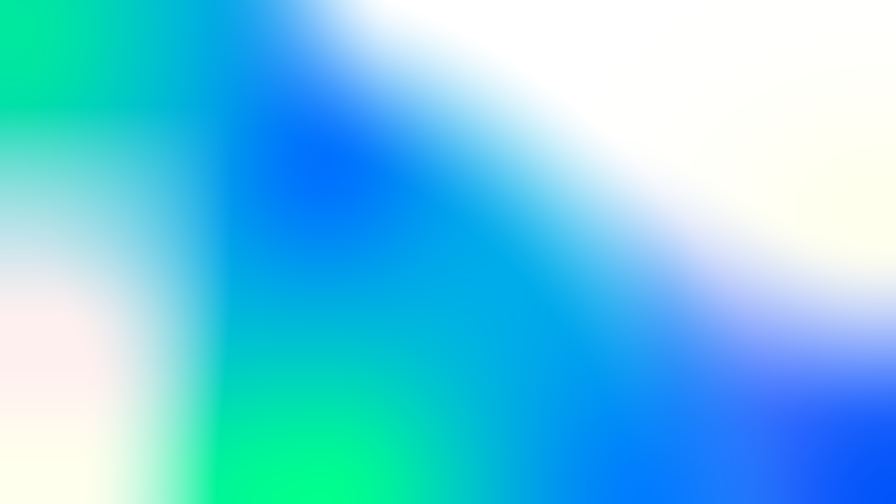
Write a WebGL 2 fragment shader that draws this background.

```glsl
#version 300 es
precision highp float;

uniform vec2 u_resolution;
out vec4 fragColor;

// Vivid colours
const vec3 SKY    = vec3(0.00, 0.68, 0.92);
const vec3 BLUE   = vec3(0.00, 0.44, 1.00);
const vec3 AZURE  = vec3(0.00, 0.48, 1.00);
const vec3 SPRING = vec3(0.00, 1.00, 0.55);
const vec3 MINT   = vec3(0.00, 0.91, 0.62);
const vec3 INDIGO = vec3(0.27, 0.45, 1.00);
const vec3 ROYAL  = vec3(0.00, 0.33, 0.98);

// Pale colours
const vec3 WHITE = vec3(1.0);
const vec3 IVORY = vec3(1.00, 1.00, 0.93);
const vec3 BLUSH = vec3(1.00, 0.94, 0.94);
const vec3 PEARL = vec3(0.92, 0.92, 0.94);

// Places, in units of the canvas height
const vec2 BLUE_SPOT   = vec2(0.64, 0.68);
const vec2 SPRING_SPOT = vec2(0.64, 0.00);
const vec2 AZURE_SPOT  = vec2(1.30, 0.00);
const vec2 MINT_SPOT   = vec2(0.02, 0.95);
const vec2 ROYAL_SPOT  = vec2(1.78, 0.00);
const vec2 IVORY_SPOT  = vec2(1.76, 0.58);
const vec2 ARC_CENTRE  = vec2(0.30, -0.25);
const float ARC_RADIUS = 1.01;
const float HAZE_WIDTH = 0.33;
const float MIST_TOP   = 0.79;
const float MIST_DEPTH = 0.45;

// Soft spot with separate radii below/left and above/right of its centre
float glow(vec2 p, vec2 centre, vec2 lowRadii, vec2 highRadii) {
    vec2 d = (p - centre) / mix(lowRadii, highRadii, step(centre, p));
    return exp(-dot(d, d));
}

// Rises sharply from its edge, then settles gently
float easeOut(float t) {
    float rest = 1.0 - clamp(t, 0.0, 1.0);
    return 1.0 - rest * rest;
}

// Saturated field of blue, cyan and green
vec3 vividField(vec2 p) {
    vec3 c = SKY;
    c = mix(c, AZURE, glow(p, AZURE_SPOT, vec2(0.30), vec2(0.30)));
    c = mix(c, SPRING, glow(p, SPRING_SPOT, vec2(0.60, 0.30), vec2(0.30)));
    c = mix(c, BLUE, glow(p, BLUE_SPOT, vec2(0.22), vec2(0.22, 0.44)));
    return mix(c, MINT, glow(p, MINT_SPOT, vec2(0.30, 0.42), vec2(0.30)));
}

// Pale mist on the left, bounded above and on its right side
float mistMask(vec2 p) {
    float width = mix(0.28, 0.45, smoothstep(0.2, 0.6, p.y));
    float edge = 0.43 + 0.03 * smoothstep(0.0, 0.45, p.y);
    return easeOut((edge - p.x) / width) * easeOut((MIST_TOP - p.y) / MIST_DEPTH);
}

vec3 mistColor(float y) {
    vec3 c = mix(IVORY, BLUSH, smoothstep(0.06, 0.30, y));
    return mix(c, PEARL, smoothstep(0.35, 0.55, y));
}

// Light outside the arc, fading out toward the upper left
float hazeMask(vec2 p) {
    float t = clamp((distance(p, ARC_CENTRE) - ARC_RADIUS) / HAZE_WIDTH, 0.0, 1.0);
    return mix(t, smoothstep(0.0, 1.0, t), 0.7) * smoothstep(0.40, 0.78, p.x);
}

// White above, sinking into deep blue at the lower right
vec3 hazeColor(vec2 p) {
    vec3 light = mix(WHITE, IVORY, glow(p, IVORY_SPOT, vec2(0.35, 0.25), vec2(0.35, 0.25)));
    vec3 deep = mix(INDIGO, ROYAL, glow(p, ROYAL_SPOT, vec2(0.26), vec2(0.26)));
    float top = mix(0.78, 0.52, smoothstep(1.10, 1.75, p.x));
    float sink = 1.0 - smoothstep(0.14, top, p.y);
    return mix(light, deep, sink * smoothstep(1.05, 1.35, p.x));
}

void main() {
    vec2 p = gl_FragCoord.xy / u_resolution.y;
    vec3 color = vividField(p);
    color = mix(color, mistColor(p.y), mistMask(p));
    color = mix(color, hazeColor(p), hazeMask(p));
    fragColor = vec4(color, 1.0);
}
```
